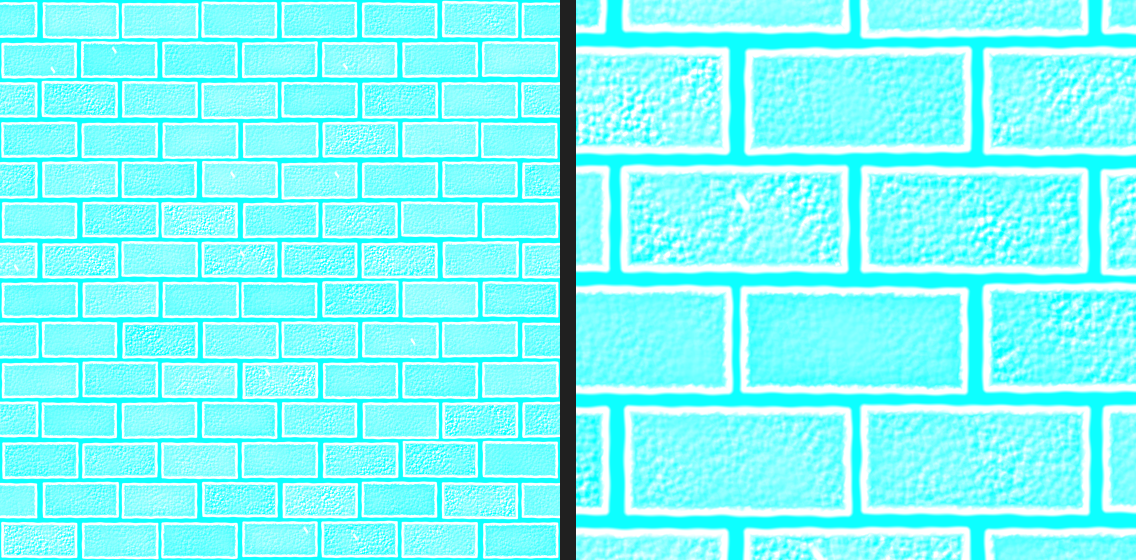
Left, the full canvas; right, a detail of the centre.
A WebGL 1 fragment shader for this texture:

```glsl
precision highp float;
uniform vec2 u_resolution;

#define ROWS 14.0
#define COLUMNS 7.0
#define MORTAR_HALF 0.043
#define CORNER_RADIUS 0.035
#define RIM_WIDTH 0.062
#define GRAIN_SCALE 13.0
#define MORTAR_RED 0.05
#define FACE_RED 0.53
#define TONE_SPREAD 0.16
#define RECESS_DEPTH 0.30
#define CHIP_CHANCE 0.12

float hash(vec2 p) {
  vec3 q = fract(p.xyx * vec3(0.1031, 0.1030, 0.0973));
  q += dot(q, q.yzx + 33.33);
  return fract((q.x + q.y) * q.z);
}

vec2 hash2(vec2 p) {
  return vec2(hash(p + 3.7), hash(p + 51.3));
}

// Distance to the nearest scattered point
float cellular(vec2 p) {
  vec2 cell = floor(p);
  float nearest = 8.0;
  for (int j = -1; j <= 1; j++) {
    for (int i = -1; i <= 1; i++) {
      vec2 corner = cell + vec2(float(i), float(j));
      vec2 d = corner + hash2(corner) - p;
      nearest = min(nearest, dot(d, d));
    }
  }
  return sqrt(nearest);
}

// Cellular height lit from one corner
float relief(vec2 p) {
  return cellular(p) - cellular(p + vec2(0.32, -0.38));
}

// Slow layered sines, roughly -1 to 1
float waves(vec2 p) {
  return (sin(p.x + 1.3 * sin(p.y)) + sin(1.7 * p.y - 0.8 * p.x)
        + sin(2.3 * p.x + 1.1 * p.y)) / 3.0;
}

float roundedBox(vec2 p, vec2 halfSize, float radius) {
  vec2 d = abs(p) - halfSize + radius;
  return length(max(d, 0.0)) + min(max(d.x, d.y), 0.0) - radius;
}

void main() {
  // Running bond: one unit is the height of a course
  vec2 wall = gl_FragCoord.xy / u_resolution * vec2(COLUMNS, ROWS);
  float row = floor(wall.y);
  wall.x += 0.5 * mod(row, 2.0);
  vec2 id = vec2(mod(floor(wall.x), COLUMNS), row);
  vec2 p = (fract(wall) - 0.5) * vec2(2.0, 1.0);
  float pixel = ROWS / u_resolution.y;

  // Slightly crooked placement and worn outline
  vec2 seed = id * 17.0 + 5.0;
  p -= (hash2(seed) - 0.5) * 0.04;
  p.y += (hash(seed + 9.0) - 0.5) * 0.025 * p.x;
  vec2 grainPos = p + id * vec2(5.3, 7.9) + 20.0;
  float wobble = 0.009 * waves(grainPos * 11.0);
  vec2 halfSize = vec2(1.0, 0.5) - MORTAR_HALF - 0.018 * hash2(seed + 13.0);
  float inside = wobble - roundedBox(p, halfSize, CORNER_RADIUS);

  // Grain, from smooth to rough by brick, in patches
  float roughness = hash(seed + 21.0);
  float contrast = mix(0.22, 0.95, roughness * roughness);
  float patches = 0.85 + 0.55 * waves(grainPos * 4.0);
  float coarse = relief(grainPos * GRAIN_SCALE);
  float fine = relief(grainPos.yx * GRAIN_SCALE * 1.7);
  float grain = coarse + 0.45 * fine;

  // Face tone, sunken just inside the rim
  float face = FACE_RED + (hash(seed + 31.0) - 0.5) * TONE_SPREAD;
  face += contrast * patches * grain + 0.04 * waves(grainPos * 2.5);
  float depth = max(inside - RIM_WIDTH, 0.0);
  face -= RECESS_DEPTH * mix(0.4, 1.0, hash(seed + 43.0)) * exp(-depth * 13.0);

  // Occasional pale chip
  vec2 chipPos = p - (hash2(seed + 57.0) - 0.5) * vec2(1.4, 0.5);
  chipPos.x += 0.03 * sin(chipPos.y * 25.0);
  float chip = 1.0 - smoothstep(0.03, 0.08, length(chipPos * vec2(1.5, 0.65)));
  face = mix(face, 1.0, chip * step(hash(seed + 67.0), CHIP_CHANCE));

  // White rim with a ragged inner side, then mortar
  float soft = max(0.018, 0.7 * pixel);
  float inner = inside + 0.025 * grain - RIM_WIDTH;
  float red = mix(1.0, face, smoothstep(-soft, soft + 0.01, inner));
  red = mix(MORTAR_RED, red, smoothstep(-soft, soft, inside));
  gl_FragColor = vec4(clamp(red, 0.0, 1.0), 1.0, 1.0, 1.0);
}
```
